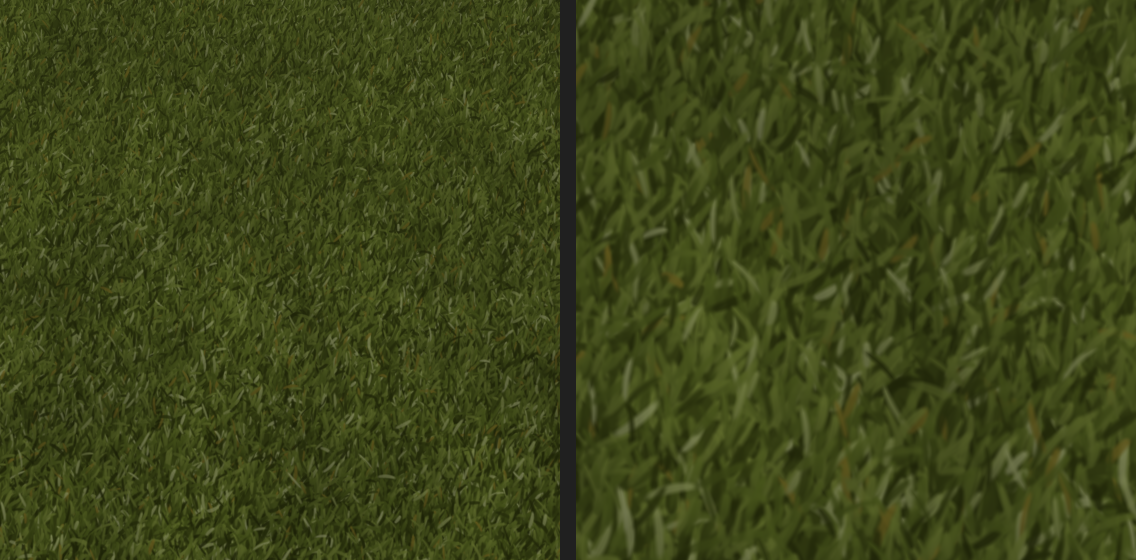
Left, the full canvas; right, a detail of the centre.
Reproduce this texture procedurally as a three.js fragment shader.

```glsl
// A lawn seen at a slant: soft, bent grass blades that shrink with distance.
// Layers of jittered cells each hold one blade, painted from far to near,
// then layered sines darken and lighten the turf in loose clumps.

varying vec2 vUv;

const float NEAR_CELL = 0.027;   // cell size at the lower edge
const float FAR_CELL = 0.016;    // cell size at the upper edge
const int LAYERS = 13;
const float HALF_WIDTH = 0.105;  // blade sizes, in cells
const float MIN_REACH = 0.38;
const float MAX_REACH = 0.88;
const float EDGE_SOFTNESS = 0.085;
const float OPACITY = 0.80;
const float LEAN = 0.16;         // mean tilt to the right, in radians
const float LEAN_SPREAD = 1.15;
const float BEND = 0.35;
const float PALE_SHARE = 0.075;
const float STRAW_SHARE = 0.025;
const float CLUMP_CONTRAST = 0.13;
const float HAZE_AMOUNT = 0.22;

const vec3 SOIL = vec3(0.17, 0.20, 0.055);
const vec3 DEEP = vec3(0.105, 0.125, 0.022);
const vec3 GREEN = vec3(0.235, 0.280, 0.085);
const vec3 LIGHT = vec3(0.335, 0.375, 0.155);
const vec3 PALE = vec3(0.47, 0.49, 0.34);
const vec3 STRAW = vec3(0.35, 0.31, 0.10);
const vec3 HAZE = vec3(0.255, 0.290, 0.115);

vec3 hash3(vec3 p) {
  p = fract(p * vec3(0.1031, 0.1030, 0.0973));
  p += dot(p, p.yxz + 33.33);
  return fract((p.xxy + p.yxx) * p.zyx);
}

float cellSize(float y) {
  return mix(NEAR_CELL, FAR_CELL, y);
}

// Canvas to ground cells, locally square at every distance.
vec2 toGround(vec2 uv) {
  float size = cellSize(uv.y);
  return vec2((uv.x - 0.5) / size,
              log(size / NEAR_CELL) / (FAR_CELL - NEAR_CELL));
}

vec3 bladeColor(float tone, float kind) {
  vec3 color = mix(DEEP, GREEN, smoothstep(0.0, 0.5, tone));
  color = mix(color, LIGHT, clamp(tone * 2.0 - 1.0, 0.0, 1.0));
  if (kind < PALE_SHARE) color = mix(LIGHT, PALE, 0.4 + 0.6 * tone);
  else if (kind < PALE_SHARE + STRAW_SHARE) color = STRAW;
  return color;
}

// Blade colour with its coverage in alpha; offset runs from the blade centre.
vec4 blade(vec2 offset, vec3 shape, vec3 look) {
  float angle = LEAN + LEAN_SPREAD * (shape.x + look.z - 1.0);
  if (shape.z > 0.9) angle += 1.2;  // a few fallen blades
  float c = cos(angle);
  float s = sin(angle);
  vec2 q = vec2(c * offset.x - s * offset.y, s * offset.x + c * offset.y);
  float reach = mix(MIN_REACH, MAX_REACH, shape.y);
  float along = q.y / reach;
  float bend = BEND * (shape.z - 0.5) * reach;
  float across = abs(q.x - bend * (along * along - 0.3));
  float width = HALF_WIDTH * mix(0.65, 1.25, look.z) * (1.0 - 0.6 * along * along);
  float cover = 1.0 - smoothstep(width - EDGE_SOFTNESS, width + EDGE_SOFTNESS, across);
  cover *= 1.0 - smoothstep(0.6, 1.0, abs(along));
  vec3 color = bladeColor(look.x, look.y) * (1.0 + 0.12 * along);
  return vec4(color, cover * OPACITY);
}

// Layered sines, each bent by the one before.
float clumps(vec2 p) {
  float sum = 0.0;
  float weight = 0.5;
  for (int i = 0; i < 4; i++) {
    p = mat2(0.8, 0.6, -0.6, 0.8) * p * 1.65 + 2.3;
    p += 0.7 * sin(p.yx);
    sum += weight * sin(p.x) * sin(p.y);
    weight *= 0.75;
  }
  return sum;
}

void main() {
  vec2 ground = toGround(vUv);
  // Undoes the slant that the converging ground would give to the blades.
  float slant = (vUv.x - 0.5) * (FAR_CELL - NEAR_CELL) / cellSize(vUv.y);
  vec3 color = SOIL;

  for (int layer = 0; layer < LAYERS; layer++) {
    float level = float(layer);
    vec2 p = ground + level * vec2(0.37, 0.61) + 90.0;
    vec2 cell = floor(p);
    for (int row = 1; row >= -1; row--) {
      for (int column = -1; column <= 1; column++) {
        vec2 id = cell + vec2(float(column), float(row));
        vec3 shape = hash3(vec3(id, level * 7.0 + 1.0));
        vec3 look = hash3(vec3(id.yx + 41.0, level * 11.0 + 5.0));
        vec2 jitter = hash3(vec3(id + 17.0, level * 5.0 + 3.0)).xy;
        vec2 offset = p - id - jitter;
        offset.x += slant * offset.y;
        vec4 grass = blade(offset, shape, look);
        color = mix(color, grass.rgb, grass.a);
      }
    }
  }

  color *= 1.0 + CLUMP_CONTRAST * clumps(ground * 0.16);
  color = mix(color, HAZE, HAZE_AMOUNT * vUv.y);
  gl_FragColor = vec4(color, 1.0);
}
```
